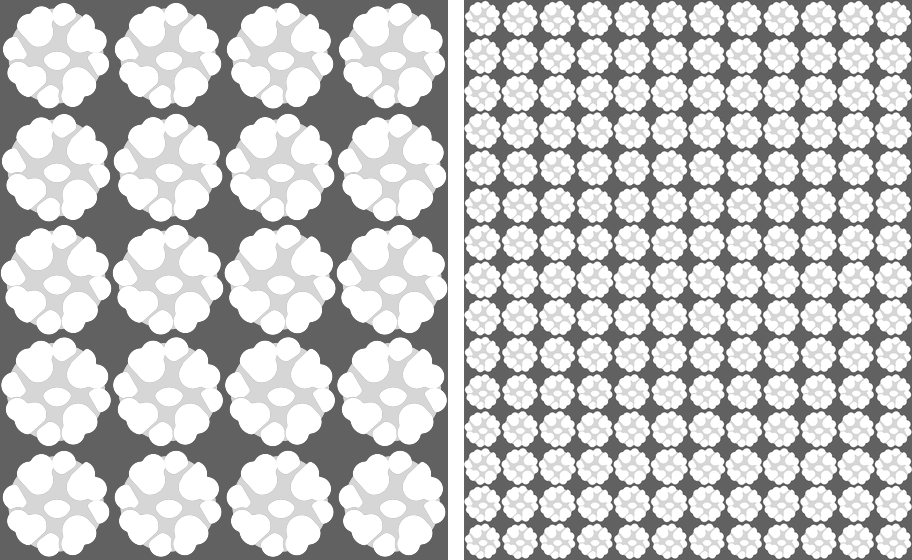
Left, the tile; right, the same tile 3 across and 3 down.
Reproduce this pattern procedurally as a Shadertoy shader.

```glsl
const vec2 GRID = vec2(4.0, 5.0);        // repeats across and down
const vec3 GROUND = vec3(0.38);
const vec3 CORE = vec3(0.84);
const vec3 CREASE = vec3(0.79);
const vec3 PETAL = vec3(1.0);
const float CORE_RADIUS = 0.443;         // lengths are fractions of a cell
const float CREASE_WIDTH = 0.009;
const float BLEND = 0.018;               // softness of joints and corners
const float MEAN_SIZE = 0.979;
const float SIZE_SWING = 0.021;          // change of size from row to row
const float SIZE_JITTER = 0.006;
const float LARGEST_ROW = 1.8;
const float MIN_GAP = 0.005;
const float GAP_GROWTH = 0.55;           // smaller flowers part their lobes
const float TAU = 6.2831853;

float hash(vec2 p) {
    return fract(sin(dot(p, vec2(127.1, 311.7))) * 43758.5453);
}

float disc(vec2 p, float x, float y, float radius) {
    return length(p - vec2(x, y)) - radius;
}

float join(float a, float b) {
    float h = max(BLEND - abs(a - b), 0.0) / BLEND;
    return min(a, b) - h * h * BLEND * 0.25;
}

float both(float a, float b) {
    return -join(-a, -b);
}

// Keeps the side of a straight line towards which the normal points.
float cut(float d, vec2 p, vec2 normal, float offset) {
    return both(d, offset - dot(p, normalize(normal)));
}

// Returns distances to the white petals (x) and the whole silhouette (y).
vec2 flower(vec2 p, float gap) {
    // Large petals
    float upperLeft = join(disc(p, -0.165, 0.225, 0.138),
                      join(disc(p, -0.135, 0.355, 0.108), disc(p, -0.245, 0.275, 0.118)));
    upperLeft = cut(upperLeft, p, vec2(0.75, 0.66), -0.105);

    float upperRight = join(disc(p, 0.225, 0.157, 0.125),
                       join(disc(p, 0.245, 0.280, 0.117), disc(p, 0.362, 0.140, 0.110)));
    upperRight = cut(upperRight, p, vec2(0.69, -0.72), -0.095);

    float rightFoot = disc(p, 0.155, -0.370, 0.105);
    float lowerRight = join(rightFoot,
                       join(disc(p, 0.200, -0.245, 0.140), disc(p, 0.270, -0.270, 0.105)));
    lowerRight = cut(lowerRight, p, vec2(-0.67, -0.74), -0.105);

    float leftFoot = disc(p, -0.350, -0.157, 0.103);
    float lowerLeft = join(leftFoot,
                      join(disc(p, -0.235, -0.245, 0.140), disc(p, -0.190, -0.195, 0.100)));
    lowerLeft = cut(lowerLeft, p, vec2(-0.67, 0.74), -0.122);

    // Small petals
    float top = cut(disc(p, 0.075, 0.383, 0.110), p, vec2(-0.56, 0.83), 0.190);
    float right = cut(disc(p, 0.385, -0.075, 0.110), p, vec2(0.87, 0.50), 0.245);
    float bottom = cut(disc(p, -0.065, -0.378, 0.110), p, vec2(0.60, -0.80), 0.175);
    float left = cut(disc(p, -0.376, 0.062, 0.118), p, vec2(-0.87, -0.50), 0.225);
    float eye = both(disc(p, 0.010, -0.115, 0.155), disc(p, 0.010, 0.0, 0.130));

    float large = min(min(upperLeft, upperRight), min(lowerLeft, lowerRight));
    float small = min(min(top, right), eye);
    float silhouette = min(length(p) - CORE_RADIUS,
                           min(min(large, small), min(bottom, left)));

    // The two foot lobes overlap their neighbours, leaving a thin gap
    bottom = max(bottom, gap - rightFoot);
    left = max(left, gap - leftFoot);
    float petals = min(min(large, small), min(bottom, left));
    return vec2(petals, silhouette);
}

void mainImage(out vec4 fragColor, in vec2 fragCoord) {
    vec2 grid = fragCoord / iResolution.xy * GRID;
    vec2 cell = floor(grid);
    float pixel = max(GRID.x / iResolution.x, GRID.y / iResolution.y);

    // Size swells towards the middle rows and wraps vertically
    float swell = cos(TAU * (cell.y - LARGEST_ROW) / GRID.y);
    float size = MEAN_SIZE + SIZE_SWING * swell
               + SIZE_JITTER * (hash(cell) - 0.5);
    float gap = MIN_GAP + GAP_GROWTH * max(1.0 - size, 0.0);

    vec2 d = flower((fract(grid) - 0.5) / size, gap) * size;
    vec2 cover = smoothstep(0.5 * pixel, -0.5 * pixel, d);

    // Grey core with a faint crease around each petal
    vec3 core = mix(CREASE, CORE, smoothstep(0.3, 1.0, d.x / CREASE_WIDTH));
    vec3 color = mix(core, PETAL, cover.x);
    fragColor = vec4(mix(GROUND, color, cover.y), 1.0);
}
```
